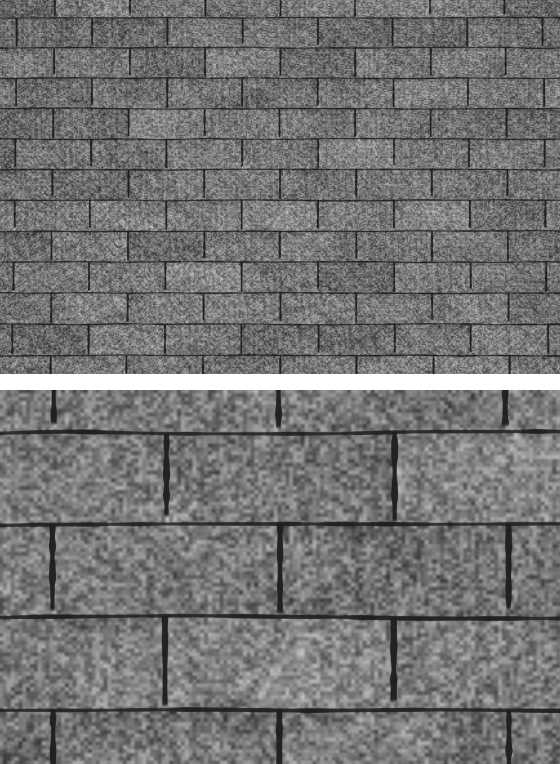
Top: the whole. Bottom: its middle third, enlarged.
Give the GLSL for this texture, as a Shadertoy shader.

```glsl
// Grey asphalt roof shingles: staggered rows of granular tabs with dark slots and shadow lines.

// Layout; lengths are fractions of the canvas height
const float FIRST_EDGE   = 0.0469;  // depth of the first full row below the top
const float ROW_HEIGHT   = 0.0807;
const float ROW_GROWTH   = 0.00157; // rows grow slightly towards the bottom
const float TAB_WIDTH    = 0.2008;
const float TAB_GROWTH   = 0.00036; // extra tab width per row
const float EDGE_HALF    = 0.0017;  // half width of the shadow under a row
const float SLOT_HALF    = 0.0025;  // half width of the slot between tabs
const float EDGE_WOBBLE  = 0.04;    // in rows
const float SLOT_JITTER  = 0.014;   // in tabs

// Surface
const vec3  STONE        = vec3(0.448, 0.445, 0.452);
const vec3  SHADOW       = vec3(0.115, 0.112, 0.118);
const vec3  WARM_TINT    = vec3(0.010, 0.000, -0.010);
const float FINE_FREQ    = 290.0;
const float COARSE_FREQ  = 150.0;
const float FINE_GRAIN   = 0.30;
const float COARSE_GRAIN = 0.19;
const float TAB_CONTRAST = 0.085;
const float BLOTCH       = 0.09;
const float CENTRE_GLOW  = 0.035;

float hash(vec2 p) {
    return fract(sin(dot(p, vec2(127.1, 311.7))) * 43758.5453);
}

float noise(vec2 p) {
    vec2 i = floor(p), f = fract(p);
    f = f * f * (3.0 - 2.0 * f);
    return mix(mix(hash(i), hash(i + vec2(1.0, 0.0)), f.x),
               mix(hash(i + vec2(0.0, 1.0)), hash(i + vec2(1.0, 1.0)), f.x), f.y);
}

// Coverage of a band of the given half width around distance zero
float band(float dist, float halfWidth, float blur) {
    return 1.0 - smoothstep(halfWidth - blur, halfWidth + blur, abs(dist));
}

void mainImage(out vec4 fragColor, in vec2 fragCoord) {
    vec2 p = fragCoord / iResolution.y;
    float aspect = iResolution.x / iResolution.y;
    float blur = 0.75 / iResolution.y;

    // Row coordinate, counted downwards, with slightly uneven edges
    float depth = (1.0 - p.y - FIRST_EDGE) / ROW_HEIGHT;
    float rowPos = depth - ROW_GROWTH * depth * depth;
    rowPos += EDGE_WOBBLE * (noise(vec2(p.x * 9.0, rowPos * 1.3)) - 0.5);
    float row = floor(rowPos);
    float down = rowPos - row;

    // Tab coordinate; every other row is shifted by half a tab
    float tabWidth = TAB_WIDTH + TAB_GROWTH * row;
    float stagger = 0.5 * (1.0 - mod(row, 2.0));
    float tabPos = (p.x - 0.5 * aspect) / tabWidth + stagger;
    float slot = round(tabPos);
    float slotSeed = hash(vec2(slot + 31.0, row + 17.0));
    float slotDist = tabPos - slot - SLOT_JITTER * (slotSeed - 0.5);
    vec2 tab = vec2(floor(tabPos - SLOT_JITTER * (slotSeed - 0.5)), row);

    // Tone: tab shade, weathering, broad light and shade within the tab
    float tone = TAB_CONTRAST * (hash(tab + 5.3) - 0.5);
    tone += BLOTCH * (noise(p * vec2(13.0, 19.0) + 7.0 * hash(tab)) - 0.5);
    vec2 fromCentre = p - vec2(0.5 * aspect, 0.5);
    tone += CENTRE_GLOW * (0.5 - 1.6 * dot(fromCentre, fromCentre));
    tone += 0.03 * smoothstep(0.0, 0.25, down) - 0.02;

    // Mineral granules
    tone += FINE_GRAIN * (noise(p * FINE_FREQ) - 0.5);
    tone += COARSE_GRAIN * (noise(p * COARSE_FREQ + 41.0) - 0.5);
    vec3 color = STONE + tone + WARM_TINT * (hash(tab + 9.1) - 0.3);

    // Slots with ragged sides, a varied length and a pale scuff at the foot
    float ragged = 0.7 + 0.6 * noise(vec2(slot * 7.0 + row * 3.0, p.y * 110.0));
    float slotEnd = mix(0.86, 0.97, hash(vec2(row + 3.0, slot + 11.0)));
    float slotMask = band(slotDist * tabWidth, SLOT_HALF * ragged, blur);
    float inSlot = 1.0 - smoothstep(slotEnd - 0.03, slotEnd + 0.03, down);
    color += 0.07 * slotMask * (1.0 - inSlot);
    color = mix(color, SHADOW, 0.95 * slotMask * inSlot);

    // Shadow line under each row, uneven in width and strength
    float edgeDist = (rowPos - round(rowPos)) * ROW_HEIGHT;
    float wear = noise(vec2(p.x * 45.0, round(rowPos) * 5.0));
    float edge = band(edgeDist, EDGE_HALF * (0.75 + 0.5 * wear), blur);
    color = mix(color, SHADOW, edge * (0.78 + 0.2 * wear));

    fragColor = vec4(clamp(color, 0.0, 1.0), 1.0);
}
```
